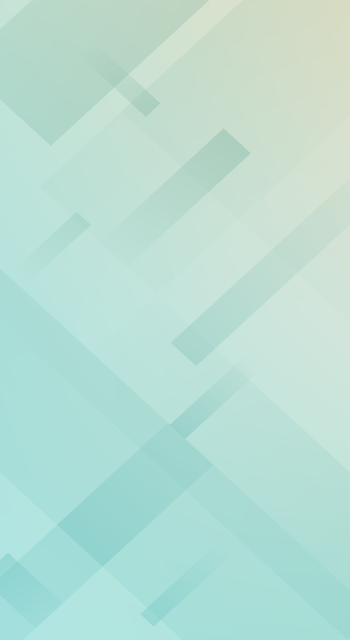
Give the GLSL for this background, as a Shadertoy shader.

```glsl
// Pastel backdrop of translucent diagonal bars over a soft teal-to-cream gradient.
// A skewed lattice turns every bar into a box: lattice.x is constant along rising
// edges, lattice.y along falling edges. Each box tints the gradient with a linear fade.

const float SLOPE = 0.92;    // steepness of all diagonal edges
const float ASPECT = 0.547;  // width of the composition in canvas heights

// Gradient stops: left and right sides, at bottom, middle and top
const vec3 LEFT_LOW   = vec3(0.69, 0.90, 0.89);
const vec3 LEFT_MID   = vec3(0.70, 0.89, 0.87);
const vec3 LEFT_TOP   = vec3(0.77, 0.89, 0.84);
const vec3 RIGHT_LOW  = vec3(0.70, 0.89, 0.85);
const vec3 RIGHT_MID  = vec3(0.83, 0.90, 0.86);
const vec3 RIGHT_TOP  = vec3(0.89, 0.88, 0.78);

// Ink of the bars, from bottom to top
const vec3 TEAL = vec3(0.36, 0.74, 0.74);
const vec3 SAGE = vec3(0.45, 0.66, 0.57);

// Boxes are (x min, x max, y min, y max) in lattice space.
// Rising bars: opacity runs from y min to y max.
const int RISING_COUNT = 7;
const vec4 RISING[RISING_COUNT] = vec4[](
    vec4(0.522, 0.600, -0.121, 0.250),
    vec4(0.441, 0.482,  0.221, 0.410),
    vec4(0.781, 0.854, -0.300, 0.290),
    vec4(0.908, 0.952,  0.200, 0.420),
    vec4(0.902, 1.033,  0.420, 0.738),
    vec4(0.902, 1.033,  0.738, 1.050),
    vec4(1.161, 1.200,  0.520, 0.758));
const vec2 RISING_FADE[RISING_COUNT] = vec2[](
    vec2(0.32, 0.0), vec2(0.21, 0.0), vec2(0.03, 0.25), vec2(0.0, 0.35),
    vec2(0.13, 0.32), vec2(0.20, 0.14), vec2(0.0, 0.30));

// Falling bars and broad panels: opacity runs from x min to x max.
const int FALLING_COUNT = 9;
const vec4 FALLING[FALLING_COUNT] = vec4[](
    vec4(0.046, 0.301, -0.600, 0.155),
    vec4(0.349, 0.685, -0.600, 0.000),
    vec4(0.349, 0.685,  0.000, 0.235),
    vec4(0.685, 1.300, -0.600, 0.000),
    vec4(0.190, 0.392, -0.069, -0.027),
    vec4(0.420, 1.500,  0.419, 0.500),
    vec4(0.685, 1.500,  0.235, 0.419),
    vec4(0.500, 1.500,  0.500, 0.738),
    vec4(0.875, 1.033,  0.852, 0.930));
const vec2 FALLING_FADE[FALLING_COUNT] = vec2[](
    vec2(0.17, 0.24), vec2(0.12, 0.07), vec2(0.06, 0.03), vec2(0.03, 0.05),
    vec2(0.0, 0.28), vec2(0.14, 0.26), vec2(0.02, 0.19), vec2(0.12, 0.15),
    vec2(0.32, 0.08));

// Smooth blend through three stops
vec3 threeStops(vec3 low, vec3 mid, vec3 top, float t) {
    return t < 0.5 ? mix(low, mid, t * 2.0) : mix(mid, top, t * 2.0 - 1.0);
}

// Antialiased box coverage in lattice space
float boxCoverage(vec2 q, vec4 box, float edge) {
    vec2 inside = min(q - box.xz, box.yw - q);
    vec2 cover = clamp(inside / edge + 0.5, 0.0, 1.0);
    return cover.x * cover.y;
}

// Opacity ramp between the two ends of a bar
float fadeAlong(float v, float start, float end, vec2 opacity) {
    return mix(opacity.x, opacity.y, clamp((v - start) / (end - start), 0.0, 1.0));
}

void mainImage(out vec4 fragColor, in vec2 fragCoord) {
    vec2 p = fragCoord / iResolution.y;
    float across = clamp(p.x / ASPECT, 0.0, 1.0);
    float edge = 1.36 / iResolution.y;

    // Backdrop
    vec3 color = mix(threeStops(LEFT_LOW, LEFT_MID, LEFT_TOP, p.y),
                     threeStops(RIGHT_LOW, RIGHT_MID, RIGHT_TOP, p.y), across);
    vec3 ink = mix(TEAL, SAGE, p.y);
    vec2 lattice = 1.0 - p.y + SLOPE * p.x * vec2(1.0, -1.0);

    // Panels and falling bars
    for (int i = 0; i < FALLING_COUNT; i++) {
        vec4 box = FALLING[i];
        float opacity = fadeAlong(lattice.x, box.x, box.y, FALLING_FADE[i]);
        color = mix(color, ink, opacity * boxCoverage(lattice, box, edge));
    }

    // Rising bars
    for (int i = 0; i < RISING_COUNT; i++) {
        vec4 box = RISING[i];
        float opacity = fadeAlong(lattice.y, box.z, box.w, RISING_FADE[i]);
        color = mix(color, ink, opacity * boxCoverage(lattice, box, edge));
    }

    fragColor = vec4(color, 1.0);
}
```
